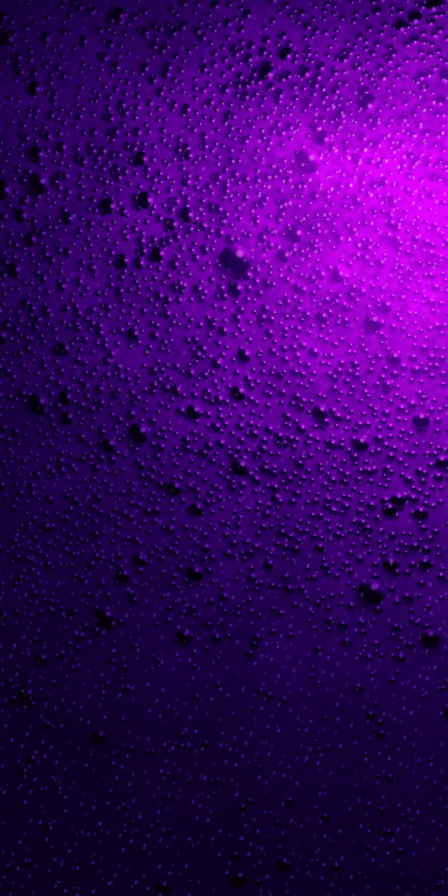
Give the GLSL for this texture, as a WebGL 1 fragment shader.

```glsl
precision highp float;
uniform vec2 u_resolution;

// Layout: x runs 0..1, y runs 0..2
const vec2 LIGHT_POS = vec2(1.02, 1.58);
const float LIGHT_FALLOFF = 1.42;
const float LIGHT_POWER = 1.9;
const float TOP_SQUEEZE = 1.8;
const float AMBIENT = 0.115;
const float MOTTLE = 0.22;
const float MIST_CORE = 0.55;
const float BEAD_CORE = 0.18;
const float LIT_EDGE = 1.3;
const vec3 COOL_GLINT = vec3(0.38, 0.10, 0.80);
const vec3 WARM_GLINT = vec3(0.92, 0.36, 1.0);
const vec3 SPARKLE = vec3(1.0, 0.72, 0.95);

float pixelSize;

vec2 hash2(vec2 p) {
  vec2 k = vec2(dot(p, vec2(127.1, 311.7)), dot(p, vec2(269.5, 183.3)));
  return fract(sin(k) * 43758.5);
}

float gradientNoise(vec2 p) {
  vec2 i = floor(p), f = fract(p);
  vec2 u = f * f * f * (f * (f * 6.0 - 15.0) + 10.0);
  vec2 e = vec2(0.0, 1.0);
  float a = dot(hash2(i) * 2.0 - 1.0, f);
  float b = dot(hash2(i + e.yx) * 2.0 - 1.0, f - e.yx);
  float c = dot(hash2(i + e.xy) * 2.0 - 1.0, f - e.xy);
  float d = dot(hash2(i + e.yy) * 2.0 - 1.0, f - e.yy);
  return mix(mix(a, b, u.x), mix(c, d, u.x), u.y);
}

mat2 rotation(float a) {
  return mat2(cos(a), sin(a), -sin(a), cos(a));
}

// Glow from the right edge, cut shorter toward the top
float lightAt(vec2 p) {
  vec2 d = p - LIGHT_POS;
  d.y *= d.y > 0.0 ? TOP_SQUEEZE : 1.0;
  return AMBIENT + (1.0 - AMBIENT) * exp(-LIGHT_FALLOFF * pow(length(d), LIGHT_POWER));
}

vec3 violetRamp(float t) {
  return vec3(0.015 + 0.86 * pow(t, 1.7), 0.02 * t * t, t);
}

// surface.x = shade multiplier, surface.y = glint strength
void addDrop(vec2 offset, float radius, vec2 toLight, inout vec2 surface) {
  vec2 n = offset / radius;
  float aa = pixelSize / radius;
  float dist = length(n);
  float facing = dot(n, toLight);
  float core = mix(MIST_CORE, BEAD_CORE, smoothstep(0.008, 0.017, radius));
  float cover = 1.0 - smoothstep(1.0 - aa, 1.0 + aa, dist);
  float body = mix(core, LIT_EDGE, smoothstep(0.0, 0.9, facing));
  body += 0.4 * smoothstep(0.6, 1.0, dist) * smoothstep(0.3, 0.9, -facing);
  float spot = 1.0 - smoothstep(0.1, 0.3 + 0.8 * aa, length(n - 0.5 * toLight));
  float shadow = 1.0 - smoothstep(0.5, 1.5, length(n + 0.45 * toLight));
  surface.x *= 1.0 - 0.5 * (1.0 - core) * shadow;
  surface = mix(surface, vec2(body, spot), cover);
}

// Density of drops: sparse at the bottom and the upper left
float crowding(vec2 p) {
  float band = smoothstep(0.35, 0.95, p.y);
  float corner = smoothstep(1.45, 2.1, p.y - 0.35 * p.x);
  return band * (1.0 - 0.6 * corner);
}

void addLayer(vec2 p, float cells, float chance, vec2 radii, float angle,
              float bandAmount, inout vec2 surface) {
  mat2 turn = rotation(angle);
  vec2 q = turn * p * cells;
  for (int y = -1; y <= 1; y++) {
    for (int x = -1; x <= 1; x++) {
      vec2 id = floor(q) + vec2(float(x), float(y));
      vec2 pick = hash2(id + angle * 17.0);
      vec2 centre = id + 0.5 + 0.64 * (hash2(id + 43.0) - 0.5);
      vec2 offset = ((q - centre) * turn) / cells;
      vec2 home = p - offset;
      float odds = chance * mix(1.0, crowding(home), bandAmount);
      if (pick.x < odds) {
        float radius = mix(radii.x, radii.y, pick.y * pick.y);
        addDrop(offset, radius, normalize(LIGHT_POS - home + 0.001), surface);
      }
    }
  }
}

// Tiny slanted glints on the film
float specks(vec2 p, float cells) {
  vec2 q = rotation(0.45) * p * cells;
  vec2 id = floor(q);
  vec2 pick = hash2(id + 7.0);
  vec2 d = fract(q) - 0.5 - 0.5 * (pick - 0.5);
  float dist = length(d * vec2(1.0, 0.7)) / cells;
  float spot = 1.0 - smoothstep(0.001, 0.0025 + pixelSize, dist);
  return spot * step(0.35, hash2(id + 91.0).x) * mix(0.3, 1.0, pick.y);
}

void main() {
  vec2 p = gl_FragCoord.xy / u_resolution * vec2(1.0, 2.0);
  pixelSize = 1.0 / u_resolution.x;
  float light = lightAt(p);

  // Drops, from the fine mist to the largest beads
  vec2 surface = vec2(1.0, 0.0);
  addLayer(p, 44.0, 0.92, vec2(0.006, 0.012), 0.40, 0.9, surface);
  addLayer(p, 20.0, 0.24, vec2(0.009, 0.018), 1.10, 0.8, surface);
  addLayer(p, 9.0, 0.20, vec2(0.016, 0.024), 0.75, 0.7, surface);
  addDrop(p - vec2(0.525, 1.42), 0.035, vec2(0.6, 0.8), surface);
  addDrop(p - vec2(0.685, 1.64), 0.028, vec2(0.8, 0.6), surface);
  addDrop(p - vec2(0.085, 1.59), 0.024, vec2(0.9, 0.43), surface);
  addDrop(p - vec2(0.828, 0.677), 0.030, vec2(0.5, 0.86), surface);

  // Drops lose contrast inside the strongest glow
  float shade = mix(surface.x, 1.0, 0.75 * smoothstep(0.5, 0.92, light));
  float mottle = gradientNoise(p * 7.0) + 0.8 * gradientNoise(p * 45.0);
  float tone = clamp(light * shade * (1.0 + MOTTLE * mottle), 0.0, 1.0);
  vec3 color = violetRamp(tone);

  // Highlights on the drops, then loose specks
  vec3 glintColor = mix(COOL_GLINT, WARM_GLINT, smoothstep(0.15, 0.7, light));
  color = mix(color, glintColor, surface.y * (0.4 + 0.4 * light));
  float film = 1.0 - smoothstep(0.5, 1.1, p.y);
  float sparkle = smoothstep(0.55, 0.9, light) * smoothstep(1.2, 1.6, p.y);
  float speck = specks(p, 36.0) * (0.25 + 0.35 * film + 0.4 * sparkle);
  speck += specks(p + 3.7, 23.0) * 0.3 * film;
  color = mix(color, mix(glintColor, SPARKLE, sparkle), clamp(speck, 0.0, 1.0));

  gl_FragColor = vec4(color, 1.0);
}
```
